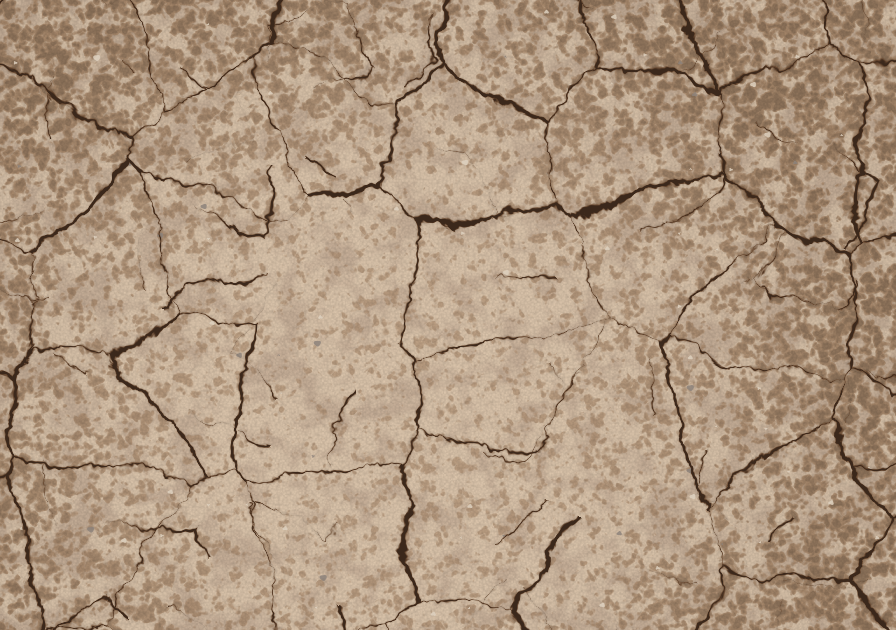
Reproduce this texture procedurally as a WebGL 2 fragment shader.

```glsl
#version 300 es
precision highp float;

uniform vec2 u_resolution;
out vec4 outColor;

#define PLATE_SCALE 4.5
#define BRANCH_SCALE 8.5
#define CRACK_WIDTH 0.0041
#define BRANCH_WIDTH 0.0017
#define STAIN_SCALE 31.0
#define STAIN_CENTER -1.15
#define STAIN_RIM 0.38
#define GRAIN 0.10
#define CLAY vec3(0.805, 0.722, 0.628)
#define DULL_CLAY vec3(0.70, 0.61, 0.53)
#define DAMP vec3(0.615, 0.495, 0.385)
#define SHADOW vec3(0.23, 0.155, 0.105)

vec2 hash2(vec2 p) {
    vec3 q = fract(p.xyx * vec3(0.1031, 0.1030, 0.0973));
    q += dot(q, q.yzx + 33.33);
    return fract((q.xx + q.yz) * q.zy);
}

// Layered sines, each octave bent by the one before
vec2 waves(vec2 p) {
    vec2 sum = vec2(0.0);
    float amp = 1.0;
    for (int i = 0; i < 4; i++) {
        p = mat2(0.8, -0.6, 0.6, 0.8) * p * 1.9 + 0.9 * sin(p.yx * 0.7) + 2.3;
        sum += amp * sin(p);
        amp *= 0.5;
    }
    return sum;
}

// Distance to the nearest scattered point
float cellular(vec2 p) {
    vec2 cell = floor(p), local = fract(p);
    float nearest = 4.0;
    for (int y = -1; y <= 1; y++)
    for (int x = -1; x <= 1; x++) {
        vec2 o = vec2(x, y);
        vec2 r = o + hash2(cell + o) - local;
        nearest = min(nearest, dot(r, r));
    }
    return sqrt(nearest);
}

vec2 seedPoint(vec2 cell) {
    return 0.12 + 0.76 * hash2(cell + 17.0);
}

// Depth inside the cracks between cells: positive in a gap, negative on soil
float crackDepth(vec2 p, float scale, float width, float share, float swell) {
    p *= scale;
    vec2 cell = floor(p), local = fract(p), home = vec2(0.0), toHome = vec2(8.0);
    for (int y = -1; y <= 1; y++)
    for (int x = -1; x <= 1; x++) {
        vec2 o = vec2(x, y);
        vec2 r = o + seedPoint(cell + o) - local;
        if (dot(r, r) < dot(toHome, toHome)) { toHome = r; home = o; }
    }
    float depth = -1.0;
    for (int y = -2; y <= 2; y++)
    for (int x = -2; x <= 2; x++) {
        vec2 o = home + vec2(x, y);
        if (x == 0 && y == 0) continue;
        vec2 r = o + seedPoint(cell + o) - local;
        // Both sides of an edge share one strength
        float strength = (hash2(2.0 * cell + home + o + 5.0).x - 1.0 + share) / share;
        if (strength < 0.0) continue;
        float gap = dot(0.5 * (toHome + r), normalize(r - toHome)) / scale;
        depth = max(depth, width * (0.2 + 0.8 * strength + swell) - gap);
    }
    return depth;
}

// Sparse small stones: x is coverage, y is tone
vec2 pebbles(vec2 p, float soft) {
    p *= 17.0;
    vec2 cell = floor(p), kind = hash2(cell + 91.0);
    vec2 r = fract(p) - 0.25 - 0.5 * hash2(cell + 43.0);
    float radius = 0.025 + 0.07 * kind.y * kind.y;
    float d = length(r * vec2(1.0, 1.25)) + 0.012 * sin(3.0 * atan(r.y, r.x) + 9.0 * kind.y);
    float cover = 1.0 - smoothstep(radius - 17.0 * soft, radius + 17.0 * soft, d);
    return vec2(cover * step(0.82, kind.x), step(0.96, kind.x));
}

void main() {
    vec2 p = gl_FragCoord.xy / u_resolution.y;
    float aspect = u_resolution.x / u_resolution.y;
    float soft = max(0.0012, 0.6 / u_resolution.y);
    vec2 broad = waves(p * 11.0), fine = waves(p * 85.0);

    // Damp, speckled stains gather away from the pale middle
    vec2 s = p + 0.0016 * fine;
    float rim = smoothstep(0.2, 0.8, length(p - vec2(0.43 * aspect, 0.36)));
    float flakes = 0.34 * cellular(s * STAIN_SCALE) + 0.36 * cellular(s.yx * STAIN_SCALE * 1.7 + 7.0)
                 + 0.30 * cellular(s * STAIN_SCALE * 3.1 + 3.0);
    float patches = 0.45 - cellular(p * 4.2 + 0.08 * broad + 11.0);
    float stain = (0.45 - flakes) / 0.1 + mix(STAIN_CENTER, STAIN_RIM, rim) + 1.3 * patches;

    // Soil surface
    float clouds = cellular(s * 17.0 + 31.0) + 0.6 * cellular(s.yx * 43.0);
    vec3 color = mix(CLAY, DULL_CLAY, 0.7 * smoothstep(0.5, 1.15, clouds + 0.15 * rim));
    color = mix(color, DAMP, mix(0.62, 0.94, rim) * smoothstep(-0.6, 1.0, stain));
    color *= 1.0 - 0.14 * rim * smoothstep(0.8, 2.2, stain) - 0.03 * rim;
    color *= 1.0 + GRAIN * (0.45 - cellular(p * 210.0)) + 0.05 * (hash2(floor(p * 360.0)).x - 0.5);

    // Stones
    vec2 stone = pebbles(p, soft);
    color = mix(color, mix(vec3(0.87, 0.82, 0.75), vec3(0.55, 0.51, 0.48), stone.y), 0.85 * stone.x);

    // Plate cracks and thin broken branches
    vec2 bent = p + 0.010 * broad + 0.0023 * fine;
    float depth = crackDepth(bent, PLATE_SCALE, CRACK_WIDTH, 0.95, 0.13 * broad.x + 0.12 * fine.y);
    float branch = crackDepth(bent + 3.7, BRANCH_SCALE, BRANCH_WIDTH, 0.24, 0.8 * broad.y - 0.2);
    depth = max(depth, branch);
    color *= 1.0 - 0.1 * smoothstep(-0.004, 0.001, depth);
    vec3 crackColor = mix(vec3(0.42, 0.29, 0.19), SHADOW, smoothstep(0.0, 0.002, depth));
    color = mix(color, crackColor, smoothstep(-soft, soft, depth));

    outColor = vec4(color, 1.0);
}
```
